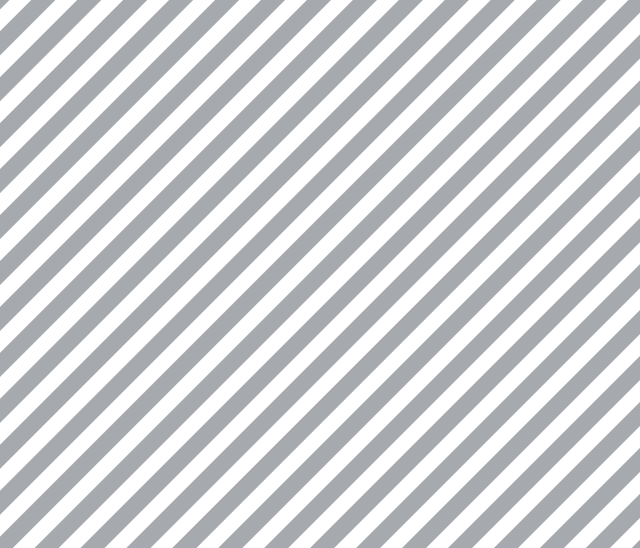
A Shadertoy shader for this pattern:

```glsl
#define STRIPES_PER_HEIGHT 11.93   // repeats down the canvas
#define STRIPE_SHARE 0.525         // grey part of one repeat
#define STRIPE_CENTER 0.944        // grey centre, in repeats from the top left
#define EDGE_PIXELS 1.0            // width of the smoothed edge
#define STRIPE_COLOR vec3(0.651, 0.661, 0.682)
#define GROUND_COLOR vec3(1.0)

// Signed distance to the nearest stripe edge, in repeats; negative inside.
float stripeDistance(float phase) {
    float fromCenter = abs(fract(phase - STRIPE_CENTER + 0.5) - 0.5);
    return fromCenter - 0.5 * STRIPE_SHARE;
}

void mainImage(out vec4 fragColor, in vec2 fragCoord) {
    // Height units, measured from the top left corner
    vec2 p = vec2(fragCoord.x, iResolution.y - fragCoord.y) / iResolution.y;

    // Rising 45 degree diagonals
    float phase = (p.x + p.y) * STRIPES_PER_HEIGHT;

    // Edge softness across the stripe
    float pixel = sqrt(2.0) * STRIPES_PER_HEIGHT / iResolution.y;
    float halfEdge = 0.5 * EDGE_PIXELS * pixel;
    float ground = clamp(0.5 + 0.5 * stripeDistance(phase) / halfEdge, 0.0, 1.0);

    fragColor = vec4(mix(STRIPE_COLOR, GROUND_COLOR, ground), 1.0);
}
```
